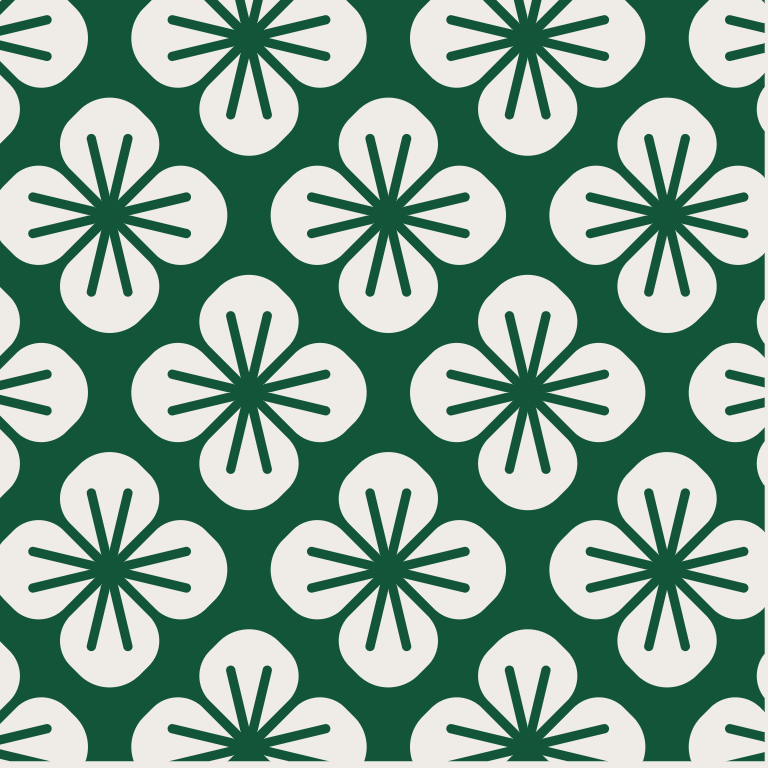
A WebGL 2 fragment shader for this pattern:

```glsl
#version 300 es
precision highp float;
// Staggered rows of cream four-petal flowers with line stamens on deep green.

uniform vec2 u_resolution;
out vec4 outColor;

const vec3 CREAM = vec3(0.937, 0.926, 0.910);
const vec3 GREEN = vec3(0.075, 0.333, 0.223);

// Layout, in canvas units
const vec2 PERIOD = vec2(0.3629, 0.4615);
const vec2 FLOWER_ORIGIN = vec2(0.3242, 0.4889);
const float FIELD_RIGHT = 0.9957;
const float FIELD_BOTTOM = 0.0088;

// Petal: a square on its corner, with rounded tip and sides
const float PETAL_CENTER = 0.0654;
const float PETAL_HALF = 0.0592;
const float TIP_RADIUS = 0.0555;
const float SIDE_RADIUS = 0.0461;

// Stamen: a round-capped stroke from the flower center
const vec2 STAMEN_END = vec2(0.0999, 0.0238);
const float STAMEN_HALF_WIDTH = 0.00605;

float petalDistance(vec2 p) {
    vec2 q = vec2(p.x + p.y, p.x - p.y) * inversesqrt(2.0) - PETAL_CENTER;
    float outerRadius = q.y > 0.0 ? TIP_RADIUS : SIDE_RADIUS;
    float radius = q.x > 0.0 ? outerRadius : 0.0;
    vec2 d = abs(q) - PETAL_HALF + radius;
    return min(max(d.x, d.y), 0.0) + length(max(d, 0.0)) - radius;
}

float stamenDistance(vec2 p) {
    float t = clamp(dot(p, STAMEN_END) / dot(STAMEN_END, STAMEN_END), 0.0, 1.0);
    return length(p - t * STAMEN_END) - STAMEN_HALF_WIDTH;
}

// Eightfold mirror symmetry reduces the flower to half a petal and one stamen
float flowerDistance(vec2 p) {
    p = abs(p);
    p = vec2(max(p.x, p.y), min(p.x, p.y));
    return max(petalDistance(p), -stamenDistance(p));
}

// Offset from the center of the nearest repeat
vec2 repeatCell(vec2 p) {
    return (fract(p / PERIOD + 0.5) - 0.5) * PERIOD;
}

float coverage(float d, float pixel) {
    return clamp(0.5 - d / pixel, 0.0, 1.0);
}

void main() {
    vec2 uv = gl_FragCoord.xy / u_resolution;
    float pixel = 1.0 / min(u_resolution.x, u_resolution.y);

    // Two interleaved grids form the half-drop layout
    vec2 p = uv - FLOWER_ORIGIN;
    float flowers = min(flowerDistance(repeatCell(p)),
                        flowerDistance(repeatCell(p - 0.5 * PERIOD)));

    // Plain margin along the right and bottom edges
    float margin = min(FIELD_RIGHT - uv.x, uv.y - FIELD_BOTTOM);

    float cream = max(coverage(flowers, pixel), coverage(margin, pixel));
    outColor = vec4(mix(GREEN, CREAM, cream), 1.0);
}
```
